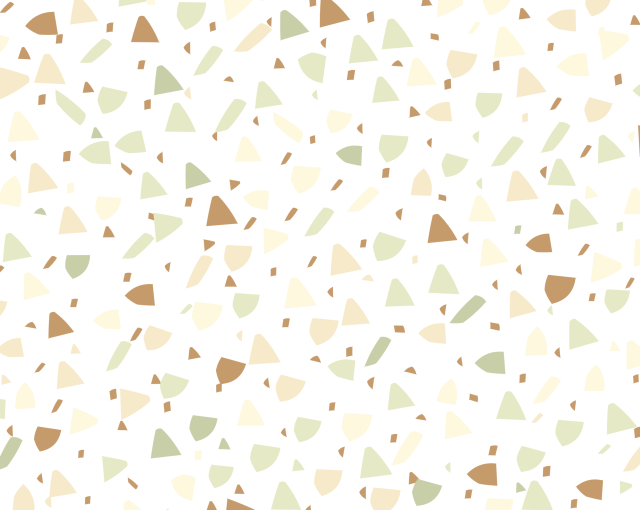
A Shadertoy shader for this pattern:

```glsl
// Terrazzo: pale and brown stone chips of two sizes scattered on white.

const vec3 WHITE = vec3(1.0);
const vec3 BROWN = vec3(0.776, 0.608, 0.420);
const vec3 SAGE  = vec3(0.780, 0.808, 0.659);
const vec3 PEACH = vec3(0.969, 0.918, 0.796);
const vec3 GREEN = vec3(0.902, 0.914, 0.776);
const vec3 CREAM = vec3(0.992, 0.973, 0.871);

const float CELL = 0.067;          // lattice step, in canvas heights
const float LATTICE_ANGLE = 0.4;

vec4 hash4(vec2 cell, float seed) {
    vec4 h = fract((cell.xyxy + 60.0 + seed) * vec4(0.1031, 0.1030, 0.0973, 0.1099));
    h += dot(h, h.wzxy + 33.33);
    return fract((h.xxyz + h.yzzw) * h.zywx);
}

vec2 rotate(vec2 p, float angle) {
    float c = cos(angle), s = sin(angle);
    return vec2(c * p.x - s * p.y, s * p.x + c * p.y);
}

// Signed distance to the line a-b, bowed outward by "bulge" at its middle
float bowedEdge(vec2 p, vec2 a, vec2 b, float bulge) {
    vec2 e = b - a;
    float t = clamp(dot(p - a, e) / dot(e, e), 0.0, 1.0);
    return dot(p - a, vec2(e.y, -e.x)) / length(e) - bulge * 4.0 * t * (1.0 - t);
}

// Convex four-sided chip, corners counter-clockwise
float chip(vec2 p, vec2 a, vec2 b, vec2 c, vec2 d, vec4 bulge) {
    return max(max(bowedEdge(p, a, b, bulge.x), bowedEdge(p, b, c, bulge.y)),
               max(bowedEdge(p, c, d, bulge.z), bowedEdge(p, d, a, bulge.w)));
}

float fin(vec2 p) {
    return chip(p, vec2(-1.0, -1.0), vec2(1.0, -0.75), vec2(-0.3, 0.95), vec2(-0.7, 0.85),
                vec4(0.0, 0.08, 0.06, 0.02));
}

float shield(vec2 p) {
    return chip(p, vec2(-0.72, 0.88), vec2(-1.0, -0.04), vec2(-0.6, -0.92), vec2(0.96, 0.6),
                vec4(0.05, 0.04, 0.38, 0.0));
}

float leaf(vec2 p) {
    return chip(p, vec2(-1.0, 0.04), vec2(-0.2, -0.58), vec2(0.96, -0.7), vec2(0.88, 0.72),
                vec4(0.05, 0.02, 0.0, 0.25));
}

float wedge(vec2 p) {
    return chip(p, vec2(-1.05, -1.0), vec2(-0.2, -0.85), vec2(1.05, 0.7), vec2(0.3, 1.0),
                vec4(0.03, 0.06, 0.1, 0.08));
}

float block(vec2 p) {
    return chip(p, vec2(-0.55, -0.8), vec2(0.5, -0.65), vec2(0.6, 0.85), vec2(-0.5, 0.6),
                vec4(0.0, 0.0, 0.1, 0.0));
}

float halfDrop(vec2 p) {
    return chip(p, vec2(0.45, -0.95), vec2(0.45, 0.95), vec2(-0.55, 0.1), vec2(-0.5, -0.05),
                vec4(0.0, 0.12, 0.0, 0.12));
}

float largeShape(vec2 p, float pick) {
    if (pick < 0.42) return fin(p);
    if (pick < 0.68) return shield(p);
    if (pick < 0.85) return leaf(p);
    return wedge(p);
}

float smallShape(vec2 p, float pick) {
    if (pick < 0.36) return block(p);
    if (pick < 0.66) return halfDrop(p);
    if (pick < 0.86) return fin(p);
    return wedge(p);
}

// Share of brown is given, the other stones split the rest
vec3 stoneColour(float pick, float brownShare) {
    if (pick < brownShare) return BROWN;
    float rest = (pick - brownShare) / (1.0 - brownShare);
    if (rest < 0.12) return SAGE;
    if (rest < 0.42) return PEACH;
    return rest < 0.72 ? GREEN : CREAM;
}

void mainImage(out vec4 fragColor, in vec2 fragCoord) {
    vec2 uv = fragCoord / iResolution.y;
    float edge = 0.7 / iResolution.y;
    vec2 grid = rotate(uv, LATTICE_ANGLE) / CELL;
    vec3 colour = WHITE;

    for (int y = -1; y <= 1; y++)
    for (int x = -1; x <= 1; x++) {
        vec2 cell = floor(grid) + vec2(x, y);
        vec4 place = hash4(cell, 0.0);
        vec4 look = hash4(cell, 17.0);

        // Large and small chips alternate like a checkerboard
        bool large = mod(cell.x + cell.y, 2.0) < 0.5;
        float jitter = large ? 0.48 : 0.6;
        float size = large ? mix(0.0255, 0.032, place.z) : mix(0.0095, 0.013, place.z);

        vec2 centre = cell + 0.5 + (place.xy - 0.5) * jitter;
        float turn = (place.w - 0.5) * 0.35 + 1.7 * step(0.86, look.z);
        vec2 p = rotate((grid - centre) * CELL, turn - LATTICE_ANGLE) / size;

        float dist = size * (large ? largeShape(p, look.x) : smallShape(p, look.x));
        vec3 stone = stoneColour(look.y, large ? 0.12 : 0.75);
        colour = mix(colour, stone, 1.0 - smoothstep(-edge, edge, dist));
    }
    fragColor = vec4(colour, 1.0);
}
```
